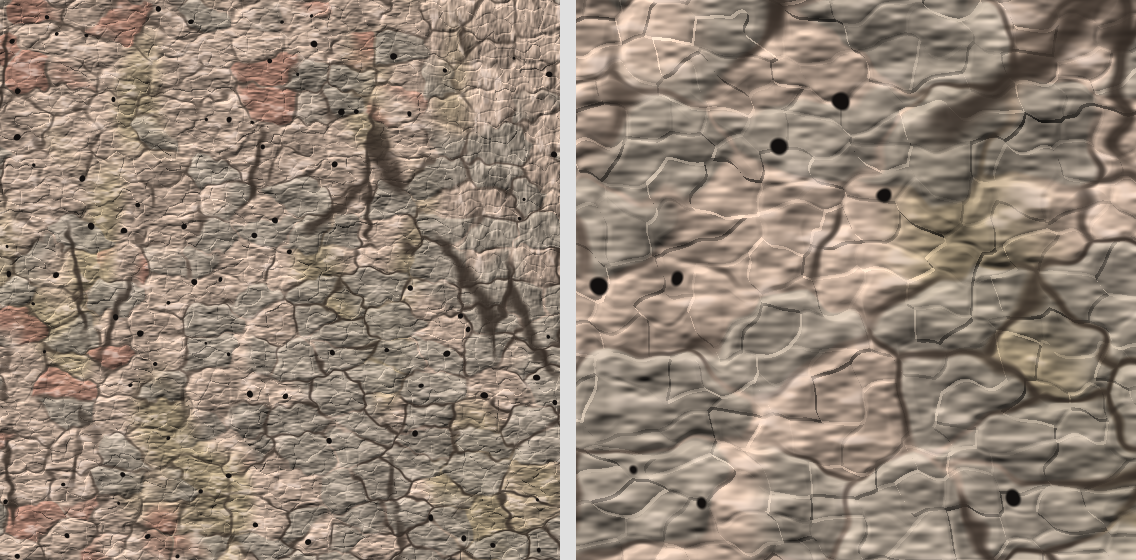
Left: the whole. Right: its middle third, enlarged.
Write a WebGL 1 fragment shader that draws this texture.

```glsl
precision highp float;
// Weathered tree bark: cellular plates and smaller flakes form a height field
// with fibrous grain, lit from the upper left. Plates are tinted grey, tan,
// rust or olive, then cut by cracks, upright fissures and small bore holes.
uniform vec2 u_resolution;

const vec2 PLATE_FREQ = vec2(12.0, 18.0);
const vec2 FLAKE_FREQ = vec2(34.0, 50.0);
const vec2 GRAIN_FREQ = vec2(34.0, 84.0);
const vec2 FISSURE_FREQ = vec2(6.0, 1.7);
const float HOLE_FREQ = 21.0;
const float HOLE_SHARE = 0.17;
const vec2 LIGHT_STEP = vec2(-0.0012, 0.0019);
const float RELIEF = 2.1;
const float GRAIN_CONTRAST = 0.95;

const vec3 TAN = vec3(0.655, 0.575, 0.515);
const vec3 GREY = vec3(0.530, 0.495, 0.450);
const vec3 RUST = vec3(0.560, 0.405, 0.350);
const vec3 OLIVE = vec3(0.550, 0.500, 0.385);
const vec3 PALE = vec3(0.840, 0.775, 0.740);
const vec3 CRACK = vec3(0.205, 0.170, 0.145);
const vec3 HOLE = vec3(0.070, 0.060, 0.055);

vec2 hash2(vec2 p) {
  vec3 q = fract(p.xyx * vec3(0.1031, 0.1030, 0.0973));
  q += dot(q, q.yzx + 33.33);
  return fract((q.xx + q.yz) * q.zy);
}

// Nearest distance, gap to the second nearest, and two random values per cell.
vec4 cells(vec2 p) {
  vec2 cell = floor(p), f = p - cell, id = vec2(0.0);
  float nearest = 9.0, second = 9.0;
  for (int j = -1; j <= 1; j++) {
    for (int i = -1; i <= 1; i++) {
      vec2 o = vec2(float(i), float(j));
      float d = length(o + 0.1 + 0.8 * hash2(cell + o) - f);
      if (d < nearest) {
        second = nearest;
        nearest = d;
        id = hash2(cell + o + 71.0);
      } else {
        second = min(second, d);
      }
    }
  }
  return vec4(nearest, second - nearest, id);
}

// Layered sines, roughly -1 to 1, for slow variation and warping.
float waves(vec2 p) {
  float a = sin(p.x + 1.7 * sin(p.y * 0.8 + 0.5));
  float b = sin(p.y * 1.6 - p.x * 0.9 + 1.3 * sin(p.x * 1.9 + 2.0));
  float c = sin(p.x * 2.7 + p.y * 2.2 + 1.1 * sin(p.y * 3.1));
  return 0.45 * a + 0.35 * b + 0.2 * c;
}

float valueNoise(vec2 p) {
  vec2 i = floor(p), f = p - i;
  f = f * f * (3.0 - 2.0 * f);
  float low = mix(hash2(i).x, hash2(i + vec2(1.0, 0.0)).x, f.x);
  float high = mix(hash2(i + vec2(0.0, 1.0)).x, hash2(i + 1.0).x, f.x);
  return mix(low, high, f.y);
}

float grain(vec2 p) {
  return 0.45 * valueNoise(p) + 0.32 * valueNoise(p * 2.03 + 19.0)
       + 0.23 * valueNoise(p * 3.7 + 47.0);
}

vec2 warp(vec2 p) {
  vec2 slow = vec2(waves(p * 21.0), waves(p.yx * 24.0 + 4.0));
  vec2 fine = vec2(valueNoise(p * 62.0), valueNoise(p * 62.0 + 31.0)) - 0.5;
  return p + 0.008 * slow + 0.013 * fine;
}

// Fibres lie across the trunk, but run upright in a band on the right.
float fibres(vec2 p) {
  float upright = smoothstep(0.74, 0.86, p.x + 0.06 * waves(p * 9.0));
  upright *= smoothstep(0.3, 0.6, p.y);
  return mix(grain(p * GRAIN_FREQ), grain(p * GRAIN_FREQ.yx), upright);
}

float height(vec2 p) {
  vec2 q = warp(p);
  vec4 flake = cells(q * FLAKE_FREQ);
  float plate = smoothstep(0.0, 0.28, cells(q * PLATE_FREQ).y);
  return 0.36 * plate + 0.30 * flake.z + 0.1 * smoothstep(0.0, 0.3, flake.y)
       + 0.75 * fibres(p);
}

void main() {
  vec2 p = gl_FragCoord.xy / u_resolution;
  vec2 q = warp(p);
  vec4 plate = cells(q * PLATE_FREQ);
  float inside = smoothstep(0.0, 0.1, plate.y);
  float fibre = fibres(p);

  // Plate tints; grey plates crowd the lower right.
  float region = smoothstep(0.25, 0.65, p.x) * (1.0 - smoothstep(0.5, 0.8, p.y));
  float greyShare = 0.2 + 0.5 * region + 0.18 * waves(p * 13.0 + 2.0);
  float grey = inside * (1.0 - smoothstep(-0.06, 0.06, plate.z - greyShare));
  float rust = inside * smoothstep(0.91, 0.95, plate.w + 0.05 * waves(p * 17.0));
  float olive = smoothstep(0.1, 0.8, waves(p * vec2(12.0, 7.0) + 5.0));
  vec3 color = mix(TAN, OLIVE, 0.7 * olive);
  color = mix(color, GREY, 0.85 * grey);
  color = mix(color, RUST, 0.8 * rust * (1.0 - grey));

  // Relief lighting and fibre tone.
  float slope = height(p) - height(p + LIGHT_STEP);
  float light = clamp(RELIEF * slope, -0.45, 0.38);
  float mottle = 0.28 * (valueNoise(q * vec2(26.0, 34.0)) - 0.5);
  color *= 1.02 + light + mottle + GRAIN_CONTRAST * (fibre - 0.5);
  color = mix(color, PALE, 0.55 * smoothstep(0.58, 0.8, fibre) * (1.0 - 0.6 * grey));

  // Cracks round the plates, broken up along their length.
  float broken = smoothstep(0.25, 0.65, valueNoise(p * 23.0 + 9.0));
  float crack = 1.0 - smoothstep(0.01, 0.11, plate.y);
  color = mix(color, CRACK, crack * broken * mix(0.6, 0.85, region));
  float gap = cells(q * FISSURE_FREQ + 3.0).y;
  float open = smoothstep(0.05, 0.5, waves(p * vec2(9.0, 11.0) + 1.0));
  color = mix(color, CRACK, 0.85 * open * (1.0 - smoothstep(0.01, 0.07, gap)));

  // Bore holes.
  vec4 bore = cells(mix(p, q, 0.3) * HOLE_FREQ + 13.0);
  float radius = 0.06 + 0.07 * bore.w;
  float hole = 1.0 - smoothstep(radius - 0.03, radius + 0.02, bore.x);
  color = mix(color, HOLE, hole * step(bore.z, HOLE_SHARE));

  gl_FragColor = vec4(clamp(color, 0.0, 1.0), 1.0);
}
```
